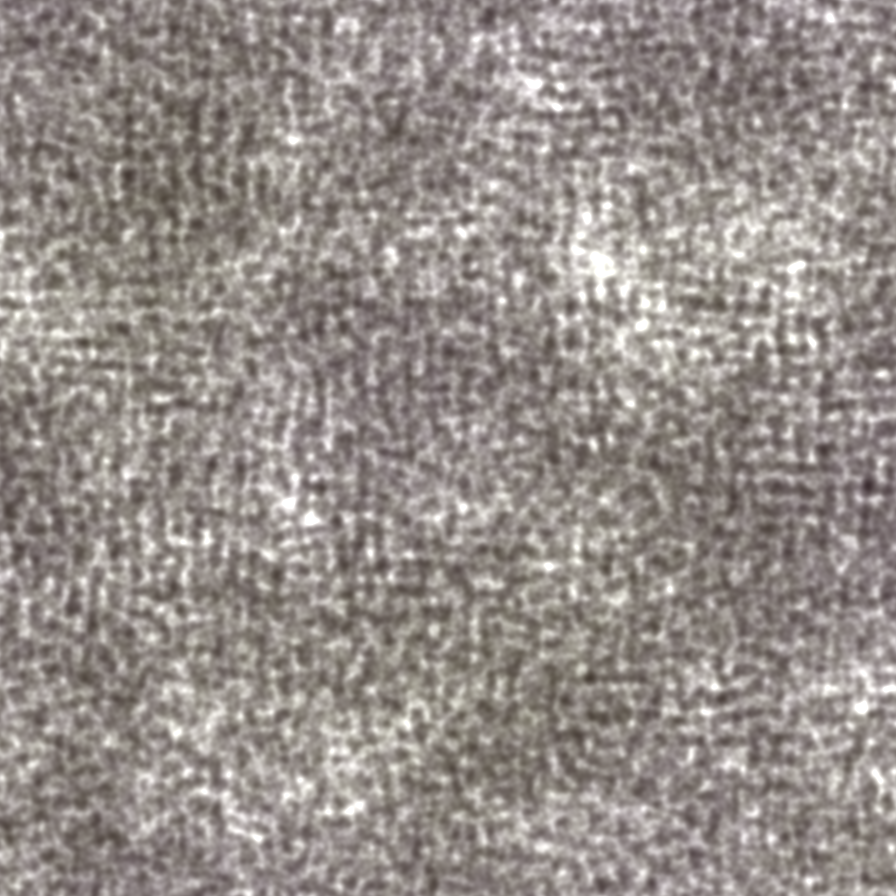
Give the GLSL for this texture, as a WebGL 2 fragment shader.

```glsl
#version 300 es
precision highp float;

uniform vec2 u_resolution;
out vec4 fragColor;

#define MEDIAN_TONE 0.55
#define CONTRAST 0.232
#define PATCH_WEIGHT 0.52
#define GRAIN_WEIGHT 0.86
#define PATCH_SCALE 3.4
#define GRAIN_SCALE 64.0
#define THREAD_COUNT 43.0
#define THREAD_WEIGHT 0.42
#define TINT_AMOUNT 0.009
#define DARK_COLOR vec3(0.40, 0.36, 0.35)
#define LIGHT_COLOR vec3(0.87, 0.85, 0.84)

const float TAU = 6.2831853;

// Integer hash giving a random angle for each grid cell
float cellAngle(ivec2 cell, uint seed) {
    uvec2 c = uvec2(cell);
    uint h = c.x * 1597u + c.y * 51749u + seed * 7919u;
    h = (h ^ (h >> 16)) * 73244475u;
    h = (h ^ (h >> 15)) * 73244475u;
    h ^= h >> 16;
    return float(h >> 8) / 16777216.0 * TAU;
}

float cornerSlope(ivec2 cell, vec2 offset, uint seed) {
    float a = cellAngle(cell, seed);
    return dot(vec2(cos(a), sin(a)), offset);
}

// Gradient noise scaled to roughly unit deviation
float noise(vec2 p, uint seed) {
    ivec2 cell = ivec2(floor(p));
    vec2 f = fract(p);
    vec2 s = f * f * f * (f * (f * 6.0 - 15.0) + 10.0);
    float a = cornerSlope(cell, f, seed);
    float b = cornerSlope(cell + ivec2(1, 0), f - vec2(1, 0), seed);
    float c = cornerSlope(cell + ivec2(0, 1), f - vec2(0, 1), seed);
    float d = cornerSlope(cell + ivec2(1, 1), f - vec2(1, 1), seed);
    return 4.6 * mix(mix(a, b, s.x), mix(c, d, s.x), s.y);
}

mat2 rotation(float angle) {
    float c = cos(angle), s = sin(angle);
    return mat2(c, s, -s, c);
}

// Worn, cloudy areas: a few octaves, bent towards bright spots
float wornPatches(vec2 p) {
    float sum = 0.0;
    float weight = 0.66;
    vec2 q = p * PATCH_SCALE;
    for (uint i = 0u; i < 4u; i++) {
        sum += weight * noise(q, 10u + i);
        q = rotation(0.6) * q * 2.1 + 3.7;
        weight *= 0.78;
    }
    return sum + 0.14 * (sum * sum - 1.0);
}

// Faint thread lattice that fades in and out across the cloth
float threads(vec2 p) {
    vec2 bend = vec2(noise(p * 9.0, 20u), noise(p * 9.0, 21u));
    vec2 wave = cos(TAU * THREAD_COUNT * p + 1.1 * bend);
    vec2 presence = vec2(noise(p * vec2(7.0, 4.0), 22u), noise(p * vec2(4.0, 7.0), 23u));
    return dot(wave, max(vec2(0.0), 0.55 + 0.6 * presence));
}

// Round specks mixed with short dashes along both thread directions
float clothGrain(vec2 p) {
    float specks = noise(rotation(0.5) * p * GRAIN_SCALE, 30u);
    float across = noise(p * GRAIN_SCALE * vec2(0.62, 1.25), 31u);
    float along = noise(p * GRAIN_SCALE * vec2(1.25, 0.58), 32u);
    float fine = noise(rotation(1.1) * p * GRAIN_SCALE * 1.8, 33u);
    return 0.60 * specks + 0.40 * across + 0.46 * along + 0.30 * fine
         + THREAD_WEIGHT * threads(p);
}

void main() {
    vec2 p = gl_FragCoord.xy / u_resolution.y;

    // Exponential response keeps darks compact and lights stretched
    float level = PATCH_WEIGHT * wornPatches(p) + GRAIN_WEIGHT * clothGrain(p);
    float tone = MEDIAN_TONE * exp(CONTRAST * level);

    // Warm grey ramp with a slight drift between olive and mauve
    float low = DARK_COLOR.g;
    float high = LIGHT_COLOR.g;
    vec3 color = mix(DARK_COLOR, LIGHT_COLOR, (tone - low) / (high - low));
    float tint = noise(p * 2.3, 40u) + 0.5 * noise(p * 38.0, 41u);
    color += TINT_AMOUNT * tint * vec3(0.2, -0.3, 1.0);

    fragColor = vec4(clamp(color, 0.0, 1.0), 1.0);
}
```
